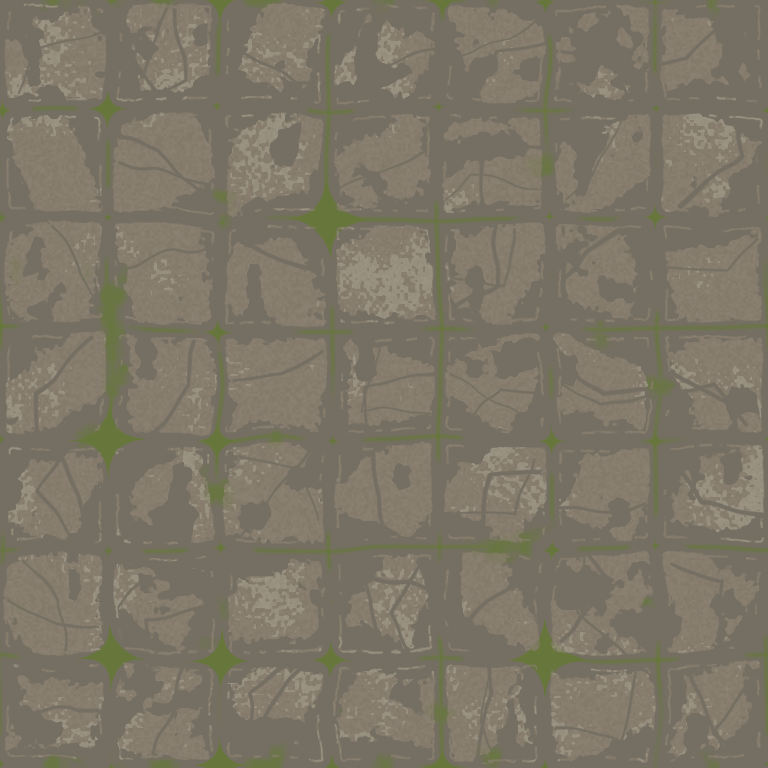
This texture is drawn by a Shadertoy shader. Its source:

```glsl
const float GRID = 7.0;
const vec3 JOINT = vec3(0.455, 0.435, 0.385);
const vec3 STONE = vec3(0.530, 0.490, 0.430);
const vec3 PALE  = vec3(0.595, 0.565, 0.500);
const vec3 MOSS  = vec3(0.405, 0.465, 0.235);

float hash(vec2 p) {
    vec3 q = fract(p.xyx * vec3(0.1031, 0.1030, 0.0973));
    q += dot(q, q.yzx + 33.33);
    return fract((q.x + q.y) * q.z);
}

vec2 hash2(vec2 p) {
    return vec2(hash(p), hash(p + 57.3));
}

// Value noise that wraps with the grid; freq is a whole number per cell
float noise(vec2 p, float freq) {
    vec2 q = p * freq, i = floor(q), f = fract(q);
    f = f * f * (3.0 - 2.0 * f);
    float period = freq * GRID;
    vec2 a = mod(i, period) + freq, b = mod(i + 1.0, period) + freq;
    return mix(mix(hash(a), hash(vec2(b.x, a.y)), f.x),
               mix(hash(vec2(a.x, b.y)), hash(b), f.x), f.y);
}

float fbm(vec2 p, float freq) {
    float sum = 0.0, amp = 0.53;
    for (int i = 0; i < 4; i++) {
        sum += amp * noise(p, freq);
        freq *= 2.0;
        amp *= 0.5;
    }
    return sum;
}

float cover(float d, float w) {
    return smoothstep(w, -w, d);
}

float roundBox(vec2 p, float halfSize, float radius) {
    vec2 q = abs(p) - halfSize + radius;
    return length(max(q, 0.0)) + min(max(q.x, q.y), 0.0) - radius;
}

float segment(vec2 p, vec2 a, vec2 b) {
    vec2 pa = p - a, ba = b - a;
    return length(pa - ba * clamp(dot(pa, ba) / dot(ba, ba), 0.0, 1.0));
}

// Positive on the top face, negative on the chipped sides
float topFace(vec2 f, vec2 id) {
    float face = 1.0;
    for (int i = 0; i < 4; i++) {
        vec2 r = hash2(id + float(i) * 11.7 + 3.0);
        float angle = 1.5708 * float(i) + (r.x - 0.5) * 1.3;
        face = min(face, 0.25 + 0.25 * r.y - dot(f, vec2(cos(angle), sin(angle))));
    }
    return face;
}

// Bent cracks that cross the stone from border to border
float cracks(vec2 f, vec2 id) {
    float d = 1.0;
    for (int i = 0; i < 2; i++) {
        vec2 seed = id + float(i) * 23.1 + 71.0;
        vec2 r = hash2(seed);
        float turn = 6.2832 * r.x, spread = 1.8 + 1.8 * r.y;
        vec2 bend = (hash2(seed + 5.0) - 0.5) * 0.5;
        vec2 start = 0.5 * vec2(cos(turn), sin(turn));
        vec2 end = 0.48 * vec2(cos(turn + spread), sin(turn + spread));
        float path = min(segment(f, start, bend), segment(f, bend, end));
        float width = 0.008 + 0.014 * hash(seed + 9.0);
        d = min(d, path - width + step(0.6, hash(seed + 13.0)));
    }
    return d;
}

// Moss stars at crossings, threads along joints and blots on the borders
float mossAmount(vec2 p, vec2 f, float edge) {
    vec2 gap = 0.5 - abs(f);
    float size = 0.05 + 0.4 * pow(hash(mod(floor(p + 0.5), GRID) + 41.0), 5.0);
    vec2 root = sqrt(gap);
    float star = cover(pow(root.x + root.y, 2.0) - size, 0.035);
    float thread = cover(min(gap.x, gap.y) - 0.018, 0.02) * smoothstep(0.55, 0.75, noise(p + 2.0, 2.0));
    float blot = smoothstep(0.72, 0.84, fbm(p + 4.0, 2.0)) * smoothstep(-0.2, -0.08, edge);
    return max(star, max(thread * 0.75, blot * 0.8));
}

void mainImage(out vec4 fragColor, in vec2 fragCoord) {
    vec2 p = fragCoord / iResolution.xy * GRID;
    float aa = GRID / iResolution.y;
    p += (vec2(noise(p, 2.0), noise(p + 3.0, 2.0)) - 0.5) * 0.07;
    vec2 id = mod(floor(p), GRID), f = fract(p) - 0.5;

    // Stone outline with a frayed border
    float grain = noise(p, 26.0) - 0.5;
    float edge = roundBox(f, 0.445, 0.05) + (noise(p, 7.0) - 0.5) * 0.025 + grain * 0.015;
    float stone = cover(edge, aa);

    // Worn top face, cut by cracks, with a broken bright rim
    float ragged = grain * 0.08 + (noise(p, 6.0) - 0.5) * 0.12;
    float face = min(topFace(f, id) + ragged, (fbm(p, 3.0) - 0.36) * 0.8 + grain * 0.03);
    vec2 bent = f + (vec2(noise(p, 4.0), noise(p + 1.0, 4.0)) - 0.5) * 0.07;
    float lit = cover(-face, aa) * smoothstep(-aa, aa, cracks(bent, id));
    float rim = cover(abs(edge + 0.028) - 0.01, aa) * smoothstep(0.48, 0.58, noise(p, 12.0));
    lit = max(lit, rim) * stone;

    // Pale speckles gather in patches
    float patchy = fbm(p + 5.0, 2.0) + (noise(p, 32.0) - 0.5) * 0.45 + (hash(id + 19.0) - 0.5) * 0.25;
    float pale = smoothstep(0.69, 0.74, patchy);
    vec3 top = mix(STONE, PALE, pale) + (noise(p, 45.0) - 0.5) * 0.035;

    vec3 color = mix(JOINT, top, lit);
    color = mix(color, MOSS, mossAmount(p, f, edge) * (1.0 - 0.7 * lit));
    fragColor = vec4(color, 1.0);
}
```
